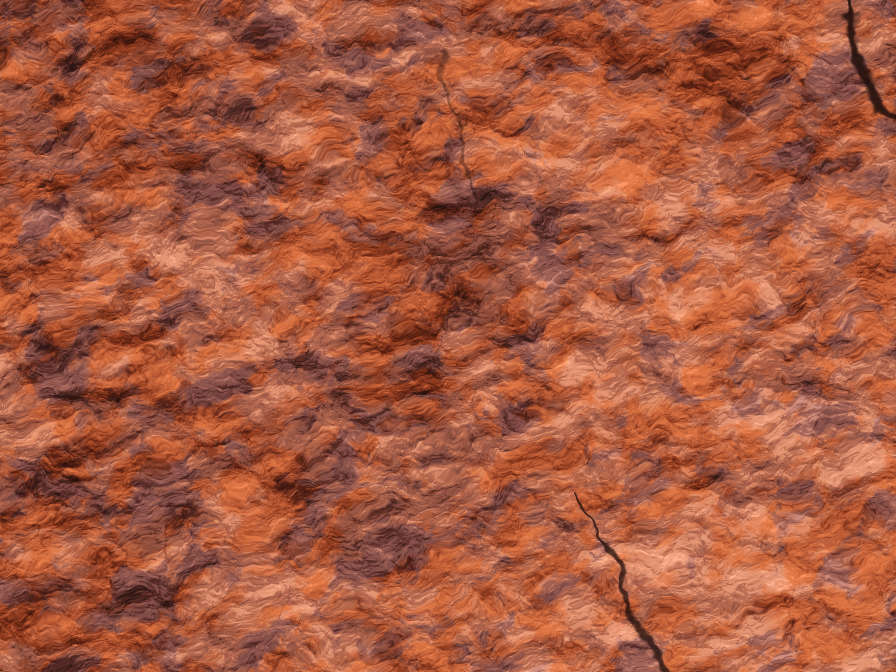
Reproduce this texture procedurally as a Shadertoy shader.

```glsl
const mat2 TURN = mat2(0.8, 0.6, -0.6, 0.8);

vec2 randomGradient(vec2 cell) {
    vec3 q = fract(vec3(cell.xyx) * vec3(0.1031, 0.1030, 0.0973));
    q += dot(q, q.yzx + 33.33);
    float angle = 6.2832 * fract((q.x + q.y) * q.z);
    return vec2(cos(angle), sin(angle));
}

float gradientNoise(vec2 p) {
    vec2 i = floor(p), f = fract(p);
    vec2 w = f * f * f * (f * (f * 6.0 - 15.0) + 10.0);
    vec2 e = vec2(1.0, 0.0);
    float a = dot(randomGradient(i), f);
    float b = dot(randomGradient(i + e), f - e);
    float c = dot(randomGradient(i + e.yx), f - e.yx);
    float d = dot(randomGradient(i + 1.0), f - 1.0);
    return mix(mix(a, b, w.x), mix(c, d, w.x), w.y);
}

float fbm(vec2 p, int octaves) {
    float sum = 0.0, amplitude = 0.6;
    for (int i = 0; i < octaves; i++) {
        sum += amplitude * gradientNoise(p);
        p = TURN * p * 2.03 + 17.3;
        amplitude *= 0.55;
    }
    return sum;
}

// Lumpy relief: rounded knobs split by sharp creases
float rockHeight(vec2 p) {
    float height = 0.0, frequency = 5.0;
    vec2 q = p * frequency;
    for (int i = 0; i < 6; i++) {
        float n = gradientNoise(q);
        height += mix(n, abs(n) * 1.3, 0.6) / frequency;
        q = TURN * q * 2.03 + 9.7;
        frequency *= 2.03;
    }
    return height;
}

// Four-stop colour ramp from shadow to lit face
vec3 ramp(float t, vec3 shadow, vec3 low, vec3 middle, vec3 lit) {
    vec3 color = mix(shadow, low, smoothstep(0.0, 0.33, t));
    color = mix(color, middle, smoothstep(0.3, 0.64, t));
    return mix(color, lit, smoothstep(0.6, 0.95, t));
}

// Jagged line that fades and narrows toward its start
float crack(vec2 p, vec2 start, vec2 end, float width) {
    vec2 along = end - start;
    float s = clamp(dot(p - start, along) / dot(along, along), 0.0, 1.0);
    float dist = length(p - start - along * s);
    float radius = width * (0.25 + 0.75 * s);
    return 1.0 - smoothstep(radius * 0.4, radius * 1.5, dist);
}

float hollow(vec2 p, vec2 center, vec2 size) {
    vec2 d = (p - center) / size;
    return exp(-dot(d, d));
}

void mainImage(out vec4 fragColor, in vec2 fragCoord) {
    vec2 uv = fragCoord / iResolution.y;
    vec2 warp = vec2(fbm(uv * 9.0, 4), fbm(uv * 9.0 + 41.0, 4));

    // Grain drawn out along a gentle rising slant
    vec2 p = mat2(0.94, -0.34, 0.34, 0.94) * uv;
    p = p * vec2(0.82, 1.2) + warp * 0.035;

    // Light from above and slightly right
    float eps = 0.002;
    float h = rockHeight(p);
    vec2 slope = vec2(rockHeight(p + vec2(eps, 0.0)) - h,
                      rockHeight(p + vec2(0.0, eps)) - h) / eps;
    float relief = dot(slope, vec2(-0.35, -0.94));

    // Broad shade, mottling and mineral stains
    float broad = fbm(uv * 2.6 + 5.0, 3);
    float mottle = fbm(p * 17.0 + 23.0, 5);
    float stain = smoothstep(0.06, 0.22, fbm(p * 13.0 + 71.0, 5) - 0.25 * broad);
    float crease = 1.0 - smoothstep(0.0, 0.05, abs(fbm(p * 12.0 + 3.0, 4)));
    crease *= smoothstep(-0.05, 0.2, fbm(uv * 7.0 + 60.0, 3));

    float tone = 0.58 + 0.14 * relief + 0.45 * broad + 0.6 * mottle;
    tone += 0.13 * (uv.x - 0.67) - 0.12 * (uv.y - 0.5);
    tone -= 0.24 * stain + 0.22 * crease;

    // Sheltered hollows
    vec2 bent = uv + warp * 0.12;
    tone -= 0.42 * hollow(bent, vec2(0.69, 0.58), vec2(0.08, 0.05));
    tone -= 0.3 * hollow(bent, vec2(1.05, 0.91), vec2(0.14, 0.04));
    tone -= 0.22 * hollow(bent, vec2(0.6, 0.42), vec2(0.06, 0.12));

    // Rusty orange against dusty pink
    vec3 rusty = ramp(tone, vec3(0.36, 0.13, 0.07), vec3(0.56, 0.23, 0.12),
                      vec3(0.74, 0.36, 0.21), vec3(0.86, 0.45, 0.26));
    vec3 dusty = ramp(tone, vec3(0.38, 0.18, 0.14), vec3(0.57, 0.32, 0.26),
                      vec3(0.71, 0.41, 0.31), vec3(0.89, 0.58, 0.45));
    float dust = 0.5 + 1.3 * fbm(uv * 4.0 + 90.0, 3) + 1.8 * fbm(p * 21.0 + 31.0, 4);
    vec3 color = mix(rusty, dusty, smoothstep(0.1, 0.9, dust + 0.35 * stain));
    color = mix(color, color * vec3(0.88, 0.94, 1.12), 0.8 * stain);

    // Brightest crests and deepest pits
    color += vec3(0.14, 0.14, 0.13) * smoothstep(0.95, 1.5, tone);
    color *= 1.0 - 0.5 * smoothstep(0.05, -0.35, tone);

    // Fissures
    vec2 jagged = uv + warp * 0.05;
    float fissure = crack(jagged, vec2(1.25, 1.02), vec2(1.30, 0.84), 0.010);
    fissure = max(fissure, crack(jagged, vec2(1.37, 0.80), vec2(1.30, 0.84), 0.008));
    fissure = max(fissure, 0.85 * crack(jagged, vec2(0.86, 0.27), vec2(1.0, -0.01), 0.007));
    fissure = max(fissure, 0.4 * crack(jagged, vec2(0.72, 0.68), vec2(0.65, 0.93), 0.005));
    color = mix(color, vec3(0.13, 0.06, 0.05), 0.9 * fissure);

    fragColor = vec4(clamp(color, 0.0, 1.0), 1.0);
}
```
